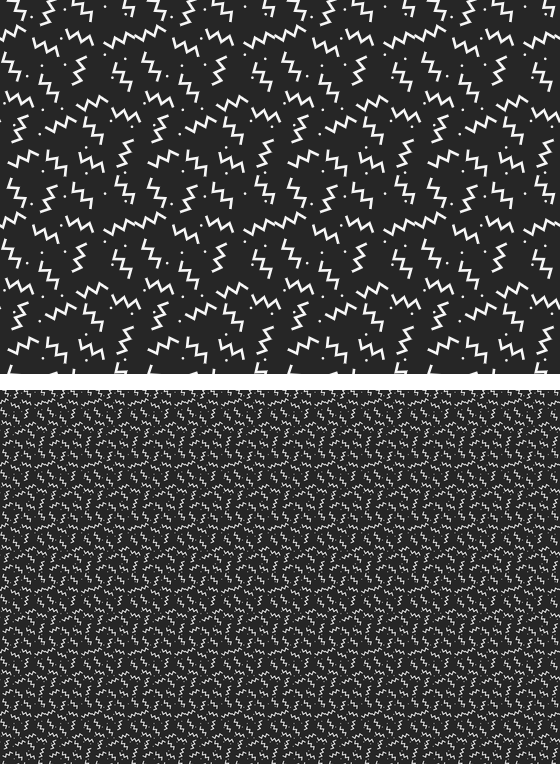
Top: one tile. Bottom: repeated 3 by 3.
A WebGL 2 fragment shader for this pattern:

```glsl
#version 300 es
precision highp float;
// Scattered off-white zigzag strokes and small dots on charcoal, as a seamless tile.

uniform vec2 u_resolution;
out vec4 fragColor;

// Three random values in 0..1 for a whole-numbered cell.
vec3 hash3(vec2 cell) {
    vec3 h = fract((cell.xyx + 17.0) * vec3(0.1031, 0.1030, 0.0973));
    h += dot(h, h.yxz + 33.33);
    return fract((h.xxy + h.yzz) * h.zyx);
}

// Five-stroke zigzag along x with mitred corners and square ends.
float zigzagDistance(vec2 q) {
    if (q.x < 0.0) q = -q; // it is point symmetric
    const vec2 stroke = vec2(8.4, -10.9);
    vec2 dir = normalize(stroke);
    float slope = stroke.y / stroke.x;
    float centreLine = max(slope * q.x, 5.45 + slope * abs(q.x - 12.6));
    float band = abs(q.y - centreLine) * dir.x - 1.8;
    float endCap = dot(q - vec2(21.0, -5.45), dir);
    return max(band, endCap);
}

// Flat and steep zigzags alternate; each kind leans one of two ways.
float zigzagAngle(vec2 id, float wobble) {
    float pair = floor(id.y * 0.5);
    float lean;
    if (mod(id.x + id.y, 2.0) > 0.5)
        lean = mod(pair + id.x, 3.0) < 0.5 ? -1.94 : -0.87;
    else
        lean = mod(pair + floor(id.x * 0.5), 2.0) < 0.5 ? 0.35 : -0.35;
    return lean + 0.3 * (wobble - 0.5);
}

// Distance to the closest zigzag; the layout repeats every 192 x 256 units.
float nearestZigzag(vec2 p) {
    float d = 1e3;
    for (int i = -1; i <= 1; i++) {
        // Columns hold six or five zigzags in turn and slide vertically.
        float column = floor(p.x / 48.0) + float(i);
        float columnId = mod(column, 4.0);
        float count = 6.0 - mod(column, 2.0);
        float height = 256.0 / count;
        float slide = hash3(vec2(columnId, 41.0)).x * 0.6;
        float row = floor(p.y / height - slide);

        for (int j = -1; j <= 1; j++) {
            vec2 cell = vec2(column, row + float(j));
            vec2 id = vec2(columnId, mod(cell.y, count));
            vec3 random = hash3(id);

            vec2 centre = (cell + vec2(0.5, 0.5 + slide)) * vec2(48.0, height);
            centre.x += 9.0 * sin(6.2831853 * centre.y / 256.0); // columns sway
            centre += (random.xy - 0.5) * vec2(10.0, 8.0);

            float angle = zigzagAngle(id, random.z);
            vec2 axis = vec2(cos(angle), sin(angle));
            vec2 offset = p - centre;
            vec2 q = vec2(dot(offset, axis), dot(offset, vec2(-axis.y, axis.x)));
            d = min(d, zigzagDistance(q));
        }
    }
    return d;
}

// Loose dots, kept only where they stand clear of the zigzags.
float dotDistance(vec2 p) {
    vec2 cell = floor(p / 32.0);
    vec2 jitter = hash3(mod(cell, vec2(6.0, 8.0)) + 71.0).xy - 0.5;
    vec2 centre = (cell + 0.5 + 0.7 * jitter) * 32.0;
    float d = length(p - centre) - 1.75;
    if (d > 3.0 || nearestZigzag(centre) < 5.0) return 1e3;
    return d;
}

void main() {
    // The canvas is 768 x 512 units: 4 x 2 repeats of the layout.
    vec2 p = gl_FragCoord.xy / u_resolution * vec2(768.0, 512.0);
    float pixel = 512.0 / u_resolution.y;
    float d = min(nearestZigzag(p), dotDistance(p));

    vec3 charcoal = vec3(0.15);
    vec3 offWhite = vec3(0.97);
    float ink = clamp(0.5 - d / pixel, 0.0, 1.0);
    fragColor = vec4(mix(charcoal, offWhite, ink), 1.0);
}
```
